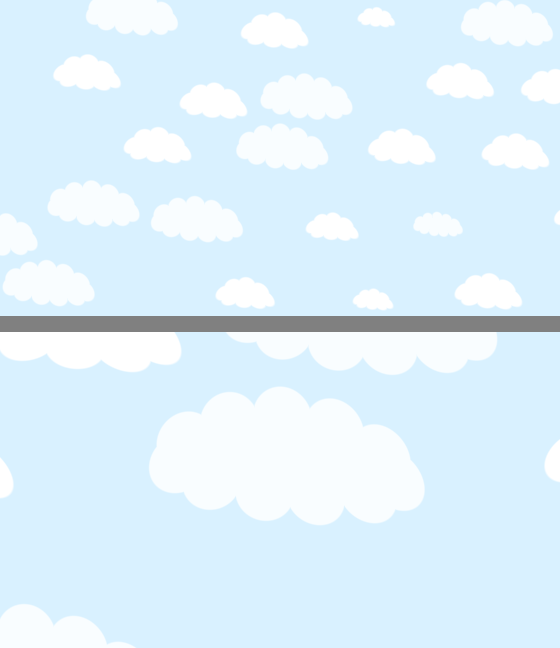
Top: the whole. Bottom: its middle third, enlarged.
Reproduce this pattern procedurally as a WebGL 1 fragment shader.

```glsl
precision highp float;
// Flat white and off-white clouds scattered over a pale blue sky.
// A staggered, jittered grid places them; each cloud is a ring of
// round puffs, sheared and bent along an ellipse, around a filled core.

uniform vec2 u_resolution;

const float TAU = 6.2831853;

// Three random values from 0 to 1 for each grid cell
vec3 hash3(vec2 cell) {
  vec3 q = fract(vec3(cell.xyx + 17.3) * vec3(0.1031, 0.1030, 0.0973));
  q += dot(q, q.yxz + 33.33);
  return fract((q.xxy + q.yzz) * q.zyx);
}

// Approximate distance to an ellipse with the given radii
float ellipse(vec2 p, vec2 radii) {
  return (length(p / radii) - 1.0) * min(radii.x, radii.y);
}

// Distance to a cloud; ring holds the radii on which the puffs sit
float cloud(vec2 p, vec2 ring, vec2 puff, float count) {
  // Bend the ends down and lean the whole shape to the right
  p.y += 0.09 * p.x + 0.012 * p.x * p.x / (ring.x * ring.x);
  float d = ellipse(p, ring * vec2(0.9, 1.0));
  for (int i = 0; i < 11; i++) {
    if (float(i) >= count) break;
    float a = float(i) * TAU / count - 0.1;
    float c = cos(a);
    vec2 seat = ring * vec2(c * (0.75 + 0.25 * abs(c)), sin(a));
    d = min(d, ellipse(p - seat, puff));
  }
  return d;
}

void main() {
  vec2 p = gl_FragCoord.xy / u_resolution.y;
  float pixel = 1.0 / u_resolution.y;
  vec2 cellSize = vec2(0.38, 0.21);
  vec2 home = floor(p / cellSize);

  // Nearest edge of the small white and the large off-white clouds
  float whiteDist = 1.0;
  float paleDist = 1.0;
  for (int j = -1; j <= 1; j++) {
    for (int i = -1; i <= 1; i++) {
      vec2 cell = home + vec2(float(i), float(j));
      vec3 place = hash3(cell);
      vec3 kind = hash3(cell + 41.7);
      if (kind.z > 0.93) continue;

      vec2 center = cell + 0.5 + (place.xy - 0.5) * vec2(0.42, 0.5);
      center.x += 0.5 * mod(cell.y, 2.0) - 0.25;
      float size = mix(0.5, 1.0, smoothstep(0.0, 0.35, place.z));
      vec2 q = (p - center * cellSize) / size;

      if (kind.x < 0.45) {
        float d = cloud(q, vec2(0.116, 0.041), vec2(0.031), 11.0);
        paleDist = min(paleDist, d * size);
      } else {
        float d = cloud(q, vec2(0.075, 0.030), vec2(0.032, 0.026), 8.0);
        whiteDist = min(whiteDist, d * size);
      }
    }
  }

  // Sky first, then white clouds, then the off-white ones in front
  vec3 color = vec3(0.85, 0.945, 1.0);
  color = mix(color, vec3(1.0), smoothstep(pixel, -pixel, whiteDist));
  color = mix(color, vec3(0.977, 0.993, 1.0), smoothstep(pixel, -pixel, paleDist));
  gl_FragColor = vec4(color, 1.0);
}
```
